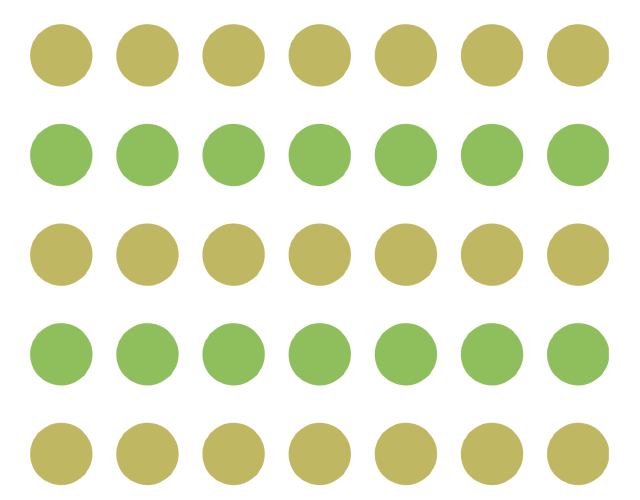
Write a Shadertoy shader that draws this pattern.

```glsl
// Seven by five grid of flat discs on white, rows alternating ochre and green.
// Each point snaps to its nearest grid cell, then a disc distance with a
// slightly uneven, hand-cut rim is turned into smooth coverage.

const vec3 PAPER = vec3(1.0);
const vec3 OCHRE = vec3(0.753, 0.718, 0.388);
const vec3 GREEN = vec3(0.561, 0.749, 0.365);

// Lengths are in canvas heights.
const vec2 PITCH = vec2(0.1723, 0.1993);
const vec2 HALF_COUNT = vec2(3.0, 2.0);
const vec2 GRID_OFFSET = vec2(-0.0005, -0.0093);
const float RADIUS = 0.0623;
const float RIGHT_TRIM = 0.0613;
const float RIM_WEAR = 0.0011;
const float RIM_STEPS = 44.0;
const float TAU = 6.2831853;

float hash(float n) {
    return fract(sin(n * 12.9898) * 43758.5453);
}

// Value noise around the rim, wrapping after a full turn.
float rimNoise(float angle, float steps) {
    float t = fract(angle / TAU) * steps;
    float i = floor(t);
    float f = smoothstep(0.0, 1.0, t - i);
    return mix(hash(i), hash(mod(i + 1.0, steps)), f);
}

// Signed distance to a disc whose rim is worn most along its diagonals.
float wornDisc(vec2 p, float radius, float wear) {
    float angle = atan(p.y, p.x);
    float diagonal = abs(sin(2.0 * angle));
    float nick = wear * diagonal * (rimNoise(angle, RIM_STEPS) - 0.4);
    return length(p) - radius + nick;
}

vec3 rowColour(float row) {
    return mix(OCHRE, GREEN, mod(abs(row), 2.0));
}

float coverage(float dist, float pixel) {
    return 1.0 - smoothstep(-0.7 * pixel, 0.7 * pixel, dist);
}

void mainImage(out vec4 fragColor, in vec2 fragCoord) {
    float pixel = 1.0 / iResolution.y;
    vec2 p = (fragCoord - 0.5 * iResolution.xy) * pixel - GRID_OFFSET;

    // Nearest cell, limited to the finite grid
    vec2 cell = clamp(floor(p / PITCH + 0.5), -HALF_COUNT, HALF_COUNT);
    vec2 local = p - cell * PITCH;

    // Disc, with the last column trimmed flat on its right
    float dist = wornDisc(local, RADIUS, RIM_WEAR);
    if (cell.x == HALF_COUNT.x) dist = max(dist, local.x - RIGHT_TRIM);

    vec3 colour = mix(PAPER, rowColour(cell.y), coverage(dist, pixel));
    fragColor = vec4(colour, 1.0);
}
```
